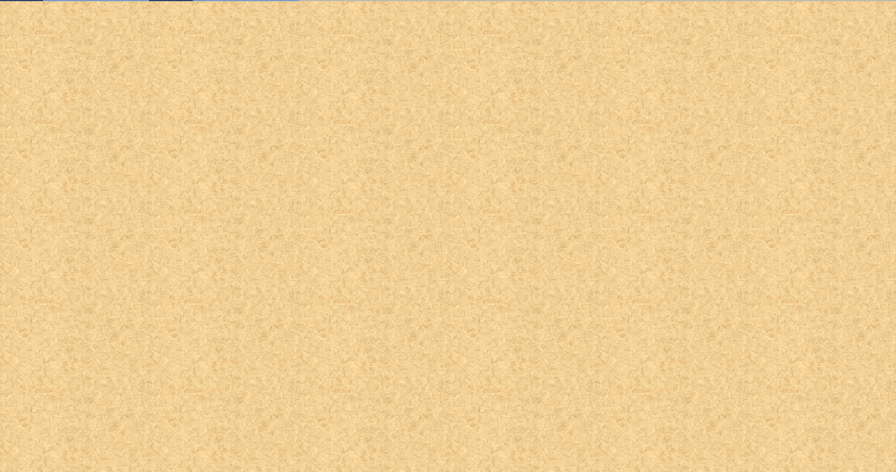
Write a Shadertoy shader that draws this texture.

```glsl
// Mottled sandy parchment in six columns of repeating tiles, with a thin strip along the top.

const vec2 TILES_PER_WIDTH = vec2(6.0, 10.0);
const vec2 TILE_CELLS = vec2(5.0, 3.0);   // keeps noise cells square in a tile
const vec3 SAND = vec3(0.951, 0.821, 0.594);
const vec3 TONE_TINT = vec3(0.86, 1.0, 1.06);
const vec3 WARM_TINT = vec3(0.5, -0.45, -0.6);
const vec3 RUST_SHADE = vec3(0.016, 0.040, 0.048);
const vec3 OLIVE_SHADE = vec3(0.044, 0.036, 0.036);
const vec3 NAVY = vec3(0.16, 0.25, 0.40);
const vec3 BLUE = vec3(0.46, 0.61, 0.80);
const vec3 GREY = vec3(0.74, 0.73, 0.70);

// Unit gradient at a lattice point
vec2 latticeGradient(vec2 cell, float seed) {
    uvec2 q = uvec2(cell + 1.0);
    uint h = (q.x * 0x9E3779B1u) ^ (q.y * 0x85EBCA77u) ^ (uint(seed) * 0xC2B2AE3Du);
    h = (h ^ (h >> 16)) * 0x7FEB352Du;
    h = (h ^ (h >> 15)) * 0x846CA68Bu;
    h ^= h >> 16;
    float angle = float(h & 65535u) / 65536.0 * 6.28318;
    return vec2(cos(angle), sin(angle));
}

// Gradient noise that wraps at a whole number of cells
float tiledNoise(vec2 uv, vec2 period, float seed) {
    vec2 p = uv * period;
    vec2 i = floor(p);
    vec2 f = p - i;
    vec2 w = f * f * f * (f * (f * 6.0 - 15.0) + 10.0);
    float corner[4];
    for (int k = 0; k < 4; k++) {
        vec2 o = vec2(k & 1, k >> 1);
        corner[k] = dot(latticeGradient(mod(i + o, period), seed), f - o);
    }
    return mix(mix(corner[0], corner[1], w.x), mix(corner[2], corner[3], w.x), w.y);
}

// Shift positions to break up the lattice, still wrapping
vec2 warp(vec2 uv, float scale, float amount) {
    vec2 period = TILE_CELLS * scale;
    vec2 shift = vec2(tiledNoise(uv, period, 51.0), tiledNoise(uv, period, 53.0));
    return uv + shift * amount / period;
}

// Sparse spots where the noise rises above a level
float flecks(vec2 uv, float scale, float level, float seed) {
    return smoothstep(level, level + 0.14, tiledNoise(uv, TILE_CELLS * scale, seed));
}

// Thin curled lines where the noise crosses zero
float curls(vec2 uv, float scale, float width, float seed) {
    return 1.0 - smoothstep(0.0, width, abs(tiledNoise(uv, TILE_CELLS * scale, seed)));
}

// Soft vertical band, wrapped across the tile edge
float columnBand(float x, float center, float width) {
    float d = abs(fract(x - center + 0.5) - 0.5);
    return exp(-d * d / (width * width));
}

// Brightness offset inside one tile
float parchmentTone(vec2 uv, vec2 warped) {
    float tone = 0.012 * tiledNoise(uv, TILE_CELLS * 2.0, 4.0);
    tone += 0.034 * tiledNoise(warped, TILE_CELLS * 4.0, 5.0);
    tone += 0.046 * tiledNoise(warped, TILE_CELLS * 7.0, 6.0);
    tone += 0.050 * tiledNoise(uv, TILE_CELLS * 13.0, 11.0);

    // Pale blotch, darker columns and a faint seam
    vec2 blotch = (fract(uv - vec2(0.28, 0.88) + 0.5) - 0.5) * vec2(1.0, 0.6);
    tone += 0.007 * exp(-dot(blotch, blotch) * 22.0);
    tone -= 0.004 * columnBand(uv.x, 0.60, 0.04);
    tone -= 0.014 * columnBand(uv.x, 0.0, 0.009);
    return tone;
}

// Parchment colour with rusty, olive and pale marks
vec3 parchment(vec2 uv) {
    vec2 warped = warp(uv, 5.0, 0.9);
    float warmth = tiledNoise(warped, TILE_CELLS * 6.0, 23.0);
    vec3 color = SAND + TONE_TINT * parchmentTone(uv, warped);
    color += WARM_TINT * warmth * 0.025;
    color -= RUST_SHADE * flecks(warped, 7.0, 0.20, 31.0);
    color -= OLIVE_SHADE * flecks(warped, 9.0, 0.20, 37.0);
    color -= 0.022 * TONE_TINT * curls(warped, 5.0, 0.10, 43.0);
    return color + 0.026 * TONE_TINT * flecks(warped, 8.0, 0.20, 41.0);
}

// Two navy and blue segments, then plain grey
vec3 stripColor(float x, float blur) {
    float segment = fract(x * 6.0);
    vec3 blues = mix(NAVY, BLUE, smoothstep(-blur, blur, segment - 0.29));
    return mix(blues, GREY, smoothstep(-blur, blur, x - 1.0 / 3.0));
}

void mainImage(out vec4 fragColor, in vec2 fragCoord) {
    vec2 canvas = fragCoord / iResolution.xy;
    float pixel = 1.0 / iResolution.y;
    float aspect = iResolution.y / iResolution.x;

    // Tiles start at the top left corner
    vec2 fromTop = vec2(canvas.x, (1.0 - canvas.y) * aspect);
    vec3 color = parchment(fract(fromTop * TILES_PER_WIDTH));

    // Thin strip along the top edge
    float stripHeight = 0.0025;
    float strip = clamp((stripHeight - (1.0 - canvas.y)) / pixel + 0.5, 0.0, 1.0);
    color = mix(color, stripColor(canvas.x, pixel), strip);

    fragColor = vec4(color, 1.0);
}
```
